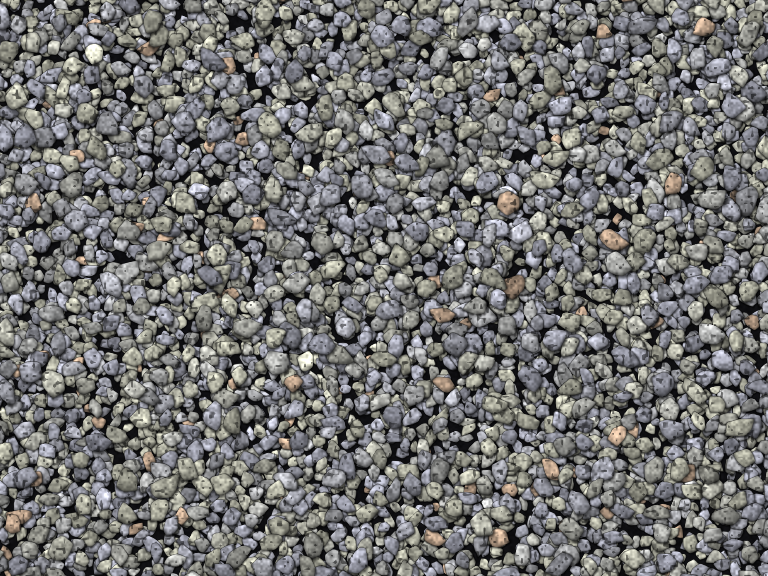
Write a Shadertoy shader that draws this texture.

```glsl
// Dense bed of crushed volcanic gravel, lit softly from the upper left.
// Layers of jittered cells each hold one rounded random polygon; stones are
// painted bottom to top, each casting a contact shadow on those below.

const float TAU = 6.2831853;
const int LAYERS = 4;
const int FACETS = 6;
const vec2 LIGHT = vec2(-0.45, 0.89);
const vec3 GROUND = vec3(0.055, 0.055, 0.065);
const vec3 COOL_TINT = vec3(0.97, 0.98, 1.06);
const vec3 WARM_TINT = vec3(1.02, 1.02, 0.93);
const vec3 RUST_TINT = vec3(1.14, 0.98, 0.84);

// Integer hash: three values in 0..1
vec3 hash3(ivec3 seed) {
    uvec3 v = uvec3(seed) * 1664525u + 1013904223u;
    v.x += v.y * v.z; v.y += v.z * v.x; v.z += v.x * v.y;
    v ^= v >> 16u;
    v.x += v.y * v.z; v.y += v.z * v.x; v.z += v.x * v.y;
    return vec3(v >> 8u) / 16777216.0;
}

float valueNoise(vec2 p, int seed) {
    ivec2 i = ivec2(floor(p));
    vec2 f = fract(p);
    f = f * f * (3.0 - 2.0 * f);
    float a = hash3(ivec3(i, seed)).x;
    float b = hash3(ivec3(i + ivec2(1, 0), seed)).x;
    float c = hash3(ivec3(i + ivec2(0, 1), seed)).x;
    float d = hash3(ivec3(i + ivec2(1, 1), seed)).x;
    return mix(mix(a, b, f.x), mix(c, d, f.x), f.y);
}

mat2 rotation(float angle) {
    float c = cos(angle), s = sin(angle);
    return mat2(c, s, -s, c);
}

// Rounded polygon: x is the radial measure (1 at the rim), yz the facet normal
vec3 stoneShape(vec2 p, ivec3 id) {
    float total = 0.0001;
    vec2 normal = vec2(0.0);
    for (int k = 0; k < FACETS; k++) {
        vec3 rnd = hash3(ivec3(id.xy, id.z * 16 + k + 100));
        float angle = (float(k) + 0.7 * (rnd.x - 0.5)) * TAU / float(FACETS);
        vec2 dir = vec2(cos(angle), sin(angle));
        float reach = max(dot(p, dir), 0.0) / mix(0.82, 1.15, rnd.y);
        float weight = pow(reach, 9.0);
        total += weight;
        normal += weight * dir;
    }
    return vec3(pow(total, 1.0 / 9.0), normal / total);
}

vec3 stoneColor(vec3 rnd) {
    vec3 tint = mix(COOL_TINT, WARM_TINT, smoothstep(0.15, 0.85, rnd.y));
    tint = mix(tint, RUST_TINT, step(0.975, rnd.z));
    float pale = step(rnd.z, 0.006) * 0.25;
    return tint * (mix(0.48, 0.7, rnd.x) + 0.05 * (rnd.y - 0.5) + pale);
}

// Paint one stone and its shadow over the color below
vec3 paintStone(vec3 below, vec2 p, ivec3 id, float pixel, float grain, float pits) {
    vec3 form = hash3(ivec3(id.xy, id.z * 16 + 1));
    vec3 look = hash3(ivec3(id.xy, id.z * 16 + 2));
    float size = mix(0.36, 0.52, form.x);
    float stretch = mix(1.0, 1.3, form.y);
    mat2 turn = rotation(form.z * TAU);
    vec2 q = turn * p / (size * vec2(stretch, 1.0 / stretch));

    vec3 shape = stoneShape(q, id);
    float rim = shape.x + 0.16 * (grain - 0.5);
    float facing = dot(shape.yz, turn * LIGHT);

    // Contact shadow, longer on the side away from the light
    float spread = 0.27 - 0.12 * facing;
    below *= mix(0.34, 1.0, smoothstep(0.95, 1.0 + spread, rim));

    // Domed body with lit facets, rough grain and dark pores
    float dome = min(shape.x, 1.0);
    float shade = 1.06 + 0.36 * facing * dome * dome - 0.38 * pow(dome, 6.0);
    shade *= (1.0 + 0.75 * (grain - 0.5)) * (1.0 - 0.5 * pits);
    float edge = max(0.04, 0.65 * pixel / size);
    float cover = 1.0 - smoothstep(1.0 - edge, 1.0 + edge, rim);
    return mix(below, stoneColor(look) * shade, cover);
}

void mainImage(out vec4 fragColor, in vec2 fragCoord) {
    vec2 uv = fragCoord / iResolution.y;

    // Surface texture shared by all stones
    float grain = mix(valueNoise(uv * 115.0, 1), valueNoise(uv * 240.0, 2), 0.55);
    float pits = smoothstep(0.72, 0.9, valueNoise(uv * 170.0, 3));
    vec3 color = GROUND * (0.6 + 0.8 * grain);

    for (int layer = 0; layer < LAYERS; layer++) {
        float level = float(layer);
        float cells = 44.0 - 6.0 * level;
        float presence = 1.05 - 0.23 * level;
        vec2 grid = rotation(0.4 + 1.1 * level) * uv * cells;
        ivec2 home = ivec2(floor(grid));
        for (int n = 0; n < 9; n++) {
            ivec2 cell = home + ivec2(n % 3, n / 3) - 1;
            vec3 rnd = hash3(ivec3(cell, layer * 16));
            vec2 p = grid - vec2(cell) - 0.5 - 0.7 * (rnd.xy - 0.5);
            if (rnd.z > presence || dot(p, p) > 1.4) continue;
            // Turn back to canvas axes so that the light agrees in all layers
            p = p * rotation(0.4 + 1.1 * level);
            color = paintStone(color, p, ivec3(cell, layer), cells / iResolution.y, grain, pits);
        }
    }
    fragColor = vec4(clamp(color, 0.0, 1.0), 1.0);
}
```
